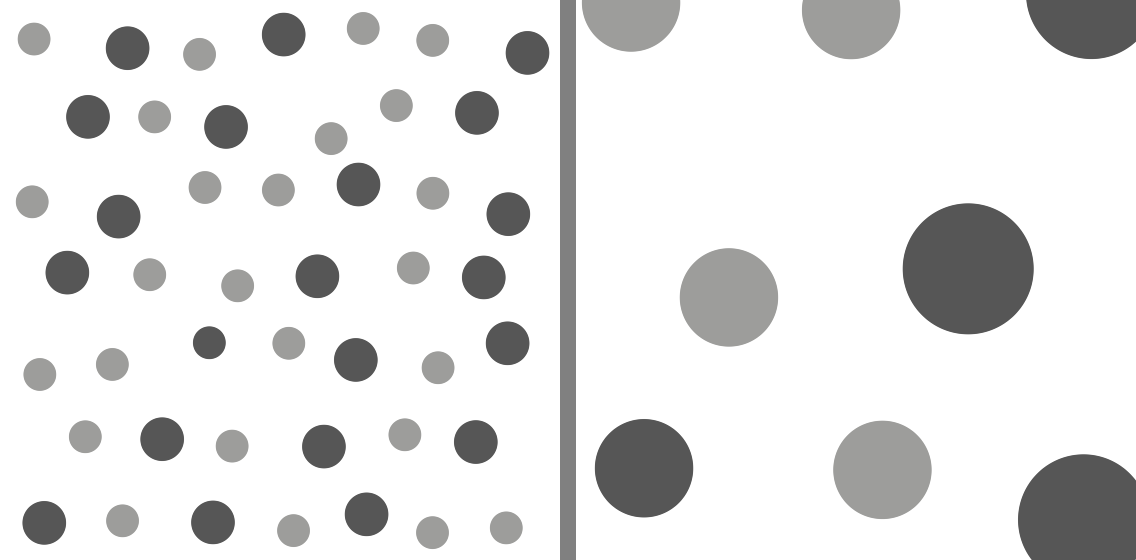
Left, the full canvas; right, a detail of the centre.
This pattern is drawn by a WebGL 1 fragment shader. Its source:

```glsl
precision highp float;
// Scattered flat dots on white: large dark ones mixed with smaller mid-grey ones.
// Seven staggered rows of seven and six dots are jittered, and a modular
// sequence along each row decides the kind of every dot.

uniform vec2 u_resolution;

vec2 hash2(vec2 p) {
    vec2 q = vec2(dot(p, vec2(127.1, 311.7)), dot(p, vec2(269.5, 183.3)));
    return fract(sin(q) * 43758.545);
}

// Antialiased disc, one pixel of softness
float disc(vec2 p, float radius, float pixel) {
    return 1.0 - smoothstep(-0.6 * pixel, 0.6 * pixel, length(p) - radius);
}

void main() {
    float pixel = 1.0 / min(u_resolution.x, u_resolution.y);
    vec2 uv = gl_FragCoord.xy * pixel;

    vec3 darkGrey = vec3(0.337);
    vec3 midGrey = vec3(0.616, 0.616, 0.608);
    vec3 color = vec3(1.0);

    for (int j = 0; j < 7; j++) {
        for (int i = 0; i < 7; i++) {
            vec2 cell = vec2(float(i), float(j));
            float stagger = mod(cell.y, 2.0);
            if (stagger > 0.5 && i == 6) continue; // odd rows hold six dots

            // Centre: staggered lattice inside a margin, plus jitter
            vec2 center = 0.075 + (cell + vec2(0.5 * stagger, 0.0)) * 0.1417;
            center += (hash2(cell + 3.7) - 0.5) * vec2(0.052, 0.062);

            // Three dark dots per row, shifted from row to row; one is small
            bool isDark = mod(3.0 * cell.x + 4.0 * cell.y + 2.0, 7.0) < 2.5;
            bool isLarge = isDark && !(i == 2 && j == 2);

            float radius = isLarge ? 0.039 : 0.0293;
            vec3 dotColor = isDark ? darkGrey : midGrey;
            color = mix(color, dotColor, disc(uv - center, radius, pixel));
        }
    }

    gl_FragColor = vec4(color, 1.0);
}
```
